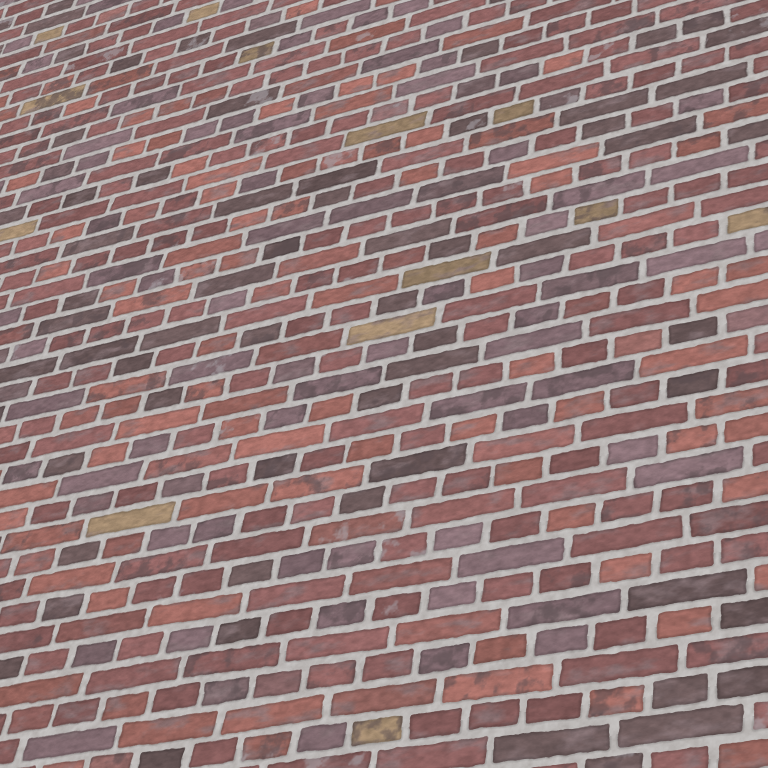
A Shadertoy shader for this texture:

```glsl
// Weathered brick wall in English cross bond, seen at a slant: rows of long
// bricks alternate with rows of short ones. A projective map takes the canvas
// to wall units (one short brick by one row); noise adds wear and tint.

float hash(vec2 p) {
    vec3 q = fract(p.xyx * 0.1031);
    q += dot(q, q.yzx + 33.33);
    return fract((q.x + q.y) * q.z);
}

float noise(vec2 p) {
    vec2 cell = floor(p), f = fract(p);
    f = f * f * (3.0 - 2.0 * f);
    return mix(mix(hash(cell), hash(cell + vec2(1, 0)), f.x),
               mix(hash(cell + vec2(0, 1)), hash(cell + vec2(1, 1)), f.x), f.y);
}

float fbm(vec2 p) {
    float sum = 0.0, weight = 0.5;
    for (int i = 0; i < 4; i++) {
        sum += weight * noise(p);
        p = p * 2.03 + 17.7;
        weight *= 0.5;
    }
    return sum / 0.9375;
}

float roundedBox(vec2 p, vec2 halfSize, float radius) {
    vec2 d = abs(p) - halfSize + radius;
    return length(max(d, 0.0)) + min(max(d.x, d.y), 0.0) - radius;
}

// Canvas (0..1) to wall: x counts short bricks, y counts rows.
vec2 toWall(vec2 canvas) {
    mat3 wallToCanvas = mat3(-0.856, -0.118, 0.169,
                              0.247, 0.8345, 0.2485,
                              0.889, 0.146, 1.0);
    vec3 q = inverse(wallToCanvas) * vec3(canvas, 1.0);
    return q.xy / q.z * vec2(-12.0, 18.0) + vec2(0.0, 3.0);
}

// Fired clay tint: mostly red, some orange, violet grey, dark and a few tan.
vec3 clayColor(float pick) {
    vec3 c = vec3(0.54, 0.375, 0.37);
    c = mix(c, vec3(0.62, 0.415, 0.385), smoothstep(0.38, 0.52, pick));
    c = mix(c, vec3(0.51, 0.42, 0.44), smoothstep(0.66, 0.70, pick));
    c = mix(c, vec3(0.42, 0.35, 0.35), smoothstep(0.83, 0.87, pick));
    return mix(c, vec3(0.61, 0.52, 0.42), step(0.975, pick));
}

void mainImage(out vec4 fragColor, in vec2 fragCoord) {
    vec2 wall = toWall(fragCoord / iResolution.xy);
    vec2 footprint = fwidth(wall) * vec2(1.8, 1.0);
    float blur = 0.65 * max(footprint.x, footprint.y);

    // Hand-laid unevenness
    vec2 grain = wall * vec2(1.8, 1.0);
    wall += 0.06 * (vec2(noise(wall * 0.8), noise(wall * 0.7 + 41.0)) - 0.5);

    // Bond: odd rows hold double-length bricks, every other one shifted
    float row = round(wall.y);
    float span = 1.0 + mod(row, 2.0);
    float shift = mod(row, 4.0) == 3.0 ? 1.0 : 0.0;
    float column = round((wall.x - shift) / span);
    vec2 id = vec2(column, row) + 100.0;
    vec2 p = vec2((wall.x - shift - column * span) * 1.8, wall.y - row);

    // Brick outline with jitter in place, tilt and size, and chipped edges
    float tilt = 0.035 * (hash(id + 7.3) - 0.5);
    p += 0.06 * (vec2(hash(id + 2.1), hash(id + 5.9)) - 0.5);
    p.y += tilt * p.x;
    vec2 halfSize = vec2(span * 0.9 - 0.115, 0.385);
    halfSize -= 0.04 * (vec2(hash(id + 11.7), hash(id + 19.3)) - 0.4);
    float edge = roundedBox(p, halfSize, 0.07);
    edge += 0.09 * (fbm(grain * 3.5) - 0.5);

    // Mortar: pale and sandy, shaded just under each brick
    float sand = fbm(grain * 5.0 + 60.0);
    vec3 mortar = mix(vec3(0.68, 0.66, 0.65), vec3(0.80, 0.79, 0.785), sand);
    mortar *= 1.0 - 0.14 * smoothstep(0.09, 0.0, edge) * step(p.y, 0.0);

    // Brick face: own tint, cloudy stains, fine pits and darker rims
    float cloud = fbm(grain * vec2(1.1, 2.4) + 9.0 * hash(id));
    vec3 clay = clayColor(hash(id + 31.7));
    clay *= 0.91 + 0.18 * hash(id + 47.1);
    clay = mix(clay, vec3(0.53, 0.46, 0.47), 0.7 * smoothstep(0.5, 0.85, cloud));
    clay *= 0.86 + 0.28 * fbm(grain * vec2(4.0, 7.0) + 23.0);
    float sootAmount = 0.55 * step(0.7, hash(id + 63.5));
    clay = mix(clay, vec3(0.35, 0.30, 0.31),
               sootAmount * smoothstep(0.48, 0.72, fbm(grain * 2.2 + 80.0)));
    clay *= 1.0 - 0.17 * smoothstep(-0.12, 0.0, edge);

    // Pale mortar smears on a few faces
    float smear = step(0.93, hash(id + 71.9)) * smoothstep(0.58, 0.75, fbm(grain * 1.7 + 5.0));
    clay = mix(clay, vec3(0.66, 0.64, 0.66), 0.6 * smear);

    vec3 color = mix(clay, mortar, smoothstep(-blur, blur, edge));
    fragColor = vec4(color, 1.0);
}
```
